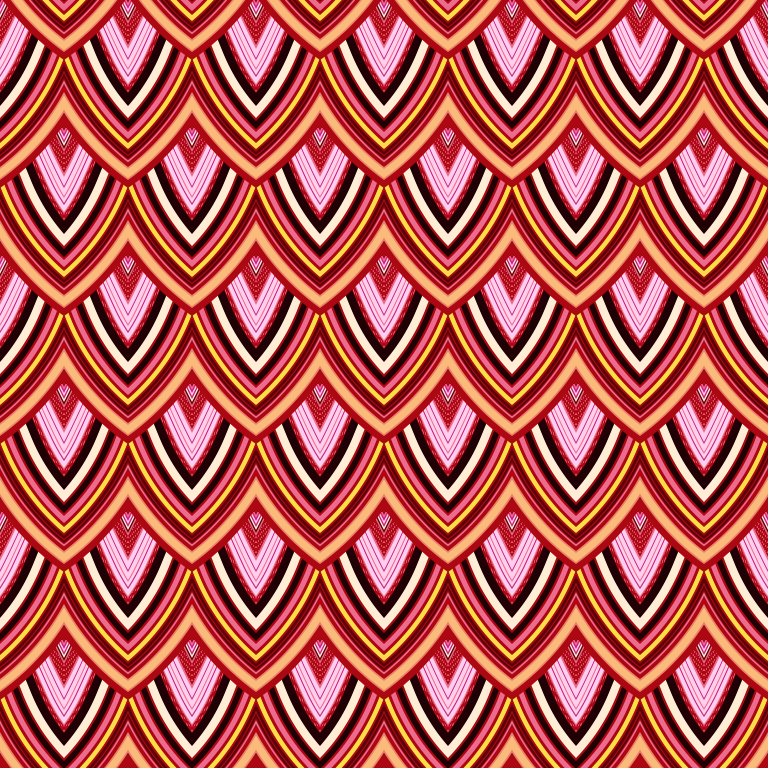
Reproduce this pattern procedurally as a Shadertoy shader.

```glsl
const float REPEATS = 6.0;      // scales across and rows down
const float CELL = 128.0;       // local units per repeat
const float RIM = 188.0;        // level of a scale's outer edge
const float SPREAD = 141.0;     // offset of each arc's centre, sets the tip angle
const float STEEP = 72.0;       // slope control near the apex
const float BEND = 54.0;        // level where the arcs start to round out
const float DOT_PERIOD = 5.0;
const float TAU = 6.2831853;

const int RED = 0, DARK = 1, BLACK = 2, PINK = 3, BLUSH = 4;
const int MAGENTA = 5, CREAM = 6, PEACH = 7, YELLOW = 8, CORAL = 9;

const vec3 PALETTE[10] = vec3[10](
    vec3(0.67, 0.03, 0.07), vec3(0.34, 0.01, 0.03), vec3(0.12, 0.00, 0.02),
    vec3(0.93, 0.42, 0.56), vec3(1.00, 0.81, 0.93), vec3(0.80, 0.13, 0.48),
    vec3(1.00, 0.93, 0.84), vec3(0.98, 0.73, 0.48), vec3(0.98, 0.87, 0.28),
    vec3(0.92, 0.50, 0.42));

// Level at which each chevron stripe starts, from apex to rim
const int STRIPES = 38;
const float START[STRIPES] = float[STRIPES](
    3.0, 6.0, 9.0, 12.0, 15.0, 18.0, 21.0, 24.0,
    45.0, 49.0, 58.0, 60.0, 68.0, 70.0, 75.0, 77.0, 84.0, 86.0,
    93.0, 106.0, 118.0, 121.0, 129.0, 132.0, 139.0,
    143.0, 149.0, 151.5, 155.0, 156.5, 159.0, 160.3, 162.3,
    167.0, 169.0, 178.0, 180.0, 186.0);
const int INK[STRIPES] = int[STRIPES](
    PINK, MAGENTA, BLUSH, MAGENTA, CREAM, DARK, PINK, RED,
    PINK, BLUSH, MAGENTA, BLUSH, PINK, BLUSH, MAGENTA, BLUSH, PINK, RED,
    BLACK, CREAM, RED, BLACK, RED, PINK, RED,
    YELLOW, RED, DARK, RED, DARK, RED, PINK, RED,
    CORAL, PEACH, CORAL, RED, RED);

// Chevron level in x and its smoothing width in y; q.x is the distance
// from the scale's axis, q.y the drop below its apex
vec2 chevron(vec2 q, float pixel) {
    float round_ = max(q.y - BEND, 0.0);
    float field = 0.5 * q.x * (q.x + 2.0 * SPREAD) + STEEP * q.y + 0.5 * round_ * round_;
    float excess = max(field - STEEP * BEND, 0.0);
    float rate = sqrt(STEEP * STEEP + 2.0 * excess);
    float level = min(field / STEEP, BEND) + rate - STEEP;
    float grad = length(vec2(q.x + SPREAD, STEEP + round_)) / rate;
    return vec2(level, 0.6 * pixel * grad);
}

float band(float level, float low, float high, float aa) {
    return smoothstep(-aa, aa, level - low) * smoothstep(-aa, aa, high - level);
}

vec3 scaleColor(float across, float level, float aa) {
    vec3 color = PALETTE[RED];
    for (int i = 0; i < STRIPES; i++)
        color = mix(color, PALETTE[INK[i]], smoothstep(-aa, aa, level - START[i]));

    // Beaded stitches on the red bands
    float weave = cos(TAU * across / DOT_PERIOD) * sin(TAU * level / DOT_PERIOD);
    float dots = smoothstep(0.0, 0.8, weave);
    float zone = band(level, 25.0, 44.0, aa) + band(level, 86.5, 92.5, aa);
    return mix(color, PALETTE[PINK], 0.75 * dots * zone);
}

void mainImage(out vec4 fragColor, in vec2 fragCoord) {
    vec2 grid = fragCoord / iResolution.xy * REPEATS;
    grid.y = REPEATS - grid.y;
    float pixel = REPEATS * CELL / min(iResolution.x, iResolution.y);

    // Rows alternate by half a scale
    float shift = 0.5 * mod(floor(grid.y), 2.0);
    float across = abs(fract(grid.x - shift + 0.5) - 0.5) * CELL;
    float drop = fract(grid.y) * CELL;

    // The row above overlaps the current one
    vec2 back = vec2(across, drop);
    vec2 front = vec2(0.5 * CELL - across, drop + CELL);
    vec2 backLevel = chevron(back, pixel);
    vec2 frontLevel = chevron(front, pixel);
    float cover = smoothstep(-frontLevel.y, frontLevel.y, RIM - frontLevel.x);

    vec3 color = mix(scaleColor(back.x, backLevel.x, backLevel.y),
                     scaleColor(front.x, frontLevel.x, frontLevel.y), cover);
    fragColor = vec4(color, 1.0);
}
```
